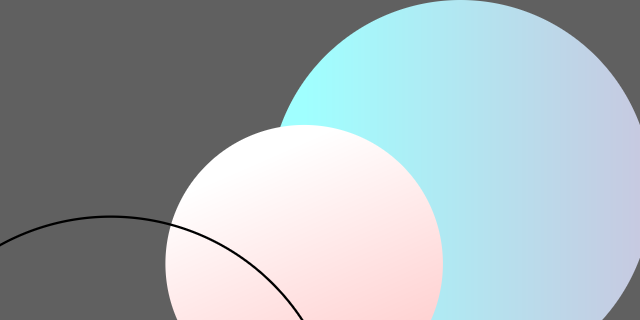
Reproduce this background procedurally as a Shadertoy shader.

```glsl
// Two soft gradient discs and a thin black ring on a flat grey ground.

// Lengths are in canvas heights, origin at the lower left.
#define BIG_CENTER vec2(1.439, 0.402)
#define BIG_RADIUS 0.598
#define BIG_SPAN vec2(0.95, 2.036)
#define SMALL_CENTER vec2(0.9505, 0.176)
#define SMALL_RADIUS 0.4336
#define SMALL_SPAN vec2(-0.352, 0.339)
#define SMALL_DIRECTION vec2(0.4, -0.917)
#define RING_CENTER vec2(0.346, -0.393)
#define RING_RADIUS 0.716
#define RING_HALF_WIDTH 0.0036

const vec3 GREY = vec3(0.376);
const vec3 CYAN = vec3(0.627, 1.0, 1.0);
const vec3 LAVENDER = vec3(0.784, 0.784, 0.878);
const vec3 WHITE = vec3(1.0);
const vec3 PINK = vec3(1.0, 0.82, 0.82);
const vec3 BLACK = vec3(0.0);

float circleDistance(vec2 p, vec2 center, float radius) {
    return length(p - center) - radius;
}

// Coverage of a shape, softened over one pixel
float coverage(float signedDistance) {
    return clamp(0.5 - signedDistance * iResolution.y, 0.0, 1.0);
}

// Linear two-colour gradient over a span of positions
vec3 ramp(vec3 start, vec3 end, vec2 span, float position) {
    return mix(start, end, clamp((position - span.x) / (span.y - span.x), 0.0, 1.0));
}

void mainImage(out vec4 fragColor, in vec2 fragCoord) {
    // Horizontal positions keep the 2:1 layout at any canvas size
    vec2 p = fragCoord / iResolution.y;
    p.x += 1.0 - 0.5 * iResolution.x / iResolution.y;
    vec3 color = GREY;

    // Large disc, cyan to lavender from left to right
    vec3 bigColor = ramp(CYAN, LAVENDER, BIG_SPAN, p.x);
    color = mix(color, bigColor, coverage(circleDistance(p, BIG_CENTER, BIG_RADIUS)));

    // Small disc, white to pink towards the lower right
    float slant = dot(p - SMALL_CENTER, SMALL_DIRECTION);
    vec3 smallColor = ramp(WHITE, PINK, SMALL_SPAN, slant);
    color = mix(color, smallColor, coverage(circleDistance(p, SMALL_CENTER, SMALL_RADIUS)));

    // Thin ring on top
    float ring = abs(circleDistance(p, RING_CENTER, RING_RADIUS)) - RING_HALF_WIDTH;
    color = mix(color, BLACK, coverage(ring));

    fragColor = vec4(color, 1.0);
}
```
